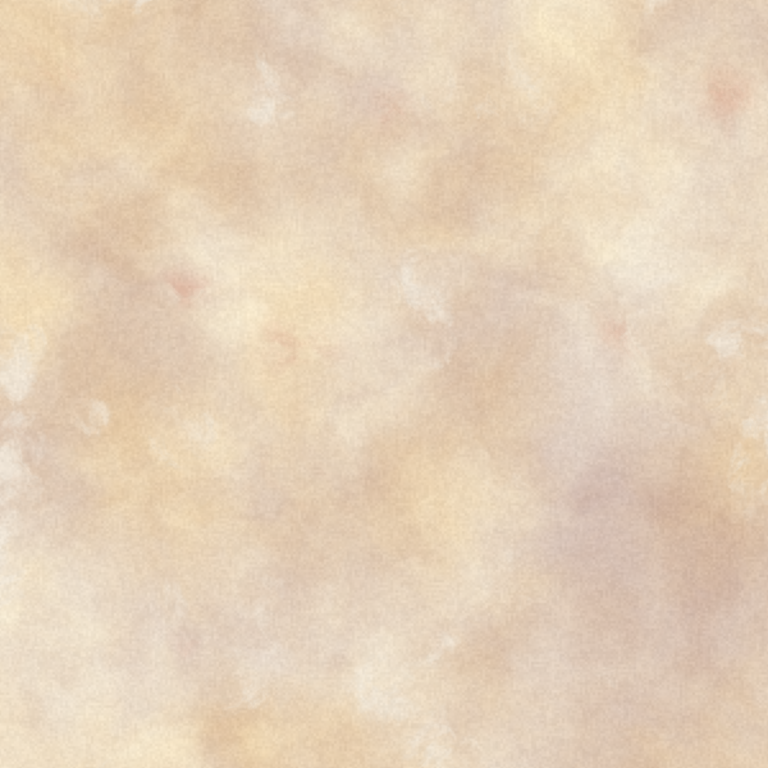
Reproduce this texture procedurally as a WebGL 1 fragment shader.

```glsl
precision highp float;
// Soft mottled cream, peach and grey paint washes on finely woven canvas.
uniform vec2 u_resolution;

const vec3 BASE_COLOR = vec3(0.899, 0.819, 0.725);
const vec3 LIGHT_AXIS = vec3(0.15, 0.25, 0.28);   // tan to pale cream
const vec3 WARM_AXIS = vec3(0.11, 0.09, -0.05);   // pinkish grey to yellow
const vec3 WHITE_COLOR = vec3(0.945, 0.915, 0.865);
const vec3 BLUSH_COLOR = vec3(0.84, 0.62, 0.53);
const float CLOUD_SCALE = 6.2;
const float WARM_SCALE = 5.2;
const float OCTAVE_GAIN = 0.58;
const float WARP_AMOUNT = 0.08;
const float WEAVE_FINE = 300.0;
const float WEAVE_LONG = 110.0;
const float WEAVE_STRENGTH = 0.075;
const float BLUSH_STRENGTH = 0.5;
const int BLUSH_COUNT = 7;

float hash(vec2 p) {
  vec3 q = fract(vec3(p.xyx) * 0.1031);
  q += dot(q, q.yzx + 33.33);
  return fract((q.x + q.y) * q.z);
}

float noise(vec2 p) {
  vec2 cell = floor(p);
  vec2 f = fract(p);
  f = f * f * f * (f * (f * 6.0 - 15.0) + 10.0);
  float low = mix(hash(cell), hash(cell + vec2(1.0, 0.0)), f.x);
  float high = mix(hash(cell + vec2(0.0, 1.0)), hash(cell + vec2(1.0)), f.x);
  return mix(low, high, f.y);
}

// Layered noise, each octave rotated to hide the lattice.
float fbm(vec2 p) {
  float sum = 0.0;
  float total = 0.0;
  float weight = 1.0;
  for (int i = 0; i < 6; i++) {
    sum += weight * noise(p);
    total += weight;
    p = mat2(1.6, 1.2, -1.2, 1.6) * p + 17.3;
    weight *= OCTAVE_GAIN;
  }
  return sum / total;
}

// Crossed threads and grain, centred on zero.
float weave(vec2 p) {
  float across = noise(p * vec2(WEAVE_LONG, WEAVE_FINE) + 40.0);
  float upright = noise(p * vec2(WEAVE_FINE, WEAVE_LONG) + 90.0);
  float grain = noise(p * WEAVE_FINE + 150.0);
  return 0.25 * (across + upright) + 0.5 * grain - 0.5;
}

// A few small scattered stains.
float blushes(vec2 p) {
  float cover = 0.0;
  for (int i = 0; i < BLUSH_COUNT; i++) {
    float id = float(i) + 1.0;
    vec2 center = vec2(hash(vec2(id, 3.7)), hash(vec2(id, 8.2)));
    float radius = mix(0.015, 0.04, hash(vec2(id, 12.9)));
    float d = length((p - center) * vec2(1.0, 1.3)) / radius;
    cover = max(cover, exp(-d * d));
  }
  return cover;
}

void main() {
  vec2 uv = gl_FragCoord.xy / min(u_resolution.x, u_resolution.y);

  // Bend the washes so their edges look brushed.
  vec2 bend = vec2(fbm(uv * 7.0 + 5.0), fbm(uv * 7.0 + 31.0)) - 0.5;
  vec2 p = uv + WARP_AMOUNT * bend;

  // Broad washes of lightness and warmth.
  float light = fbm(p * CLOUD_SCALE + 11.0) - 0.5;
  float warmth = fbm(p * WARM_SCALE + 63.0) - 0.5;
  vec3 color = BASE_COLOR + LIGHT_AXIS * light + WARM_AXIS * warmth;

  // Sparse pale dabs and ragged reddish stains.
  float dab = smoothstep(0.63, 0.82, fbm(p * 9.0 + 120.0));
  color = mix(color, WHITE_COLOR, 0.75 * dab);
  float ragged = smoothstep(0.3, 0.7, fbm(p * 20.0 + 200.0));
  color = mix(color, BLUSH_COLOR, BLUSH_STRENGTH * ragged * blushes(p));

  color += WEAVE_STRENGTH * weave(uv);
  gl_FragColor = vec4(clamp(color, 0.0, 1.0), 1.0);
}
```
